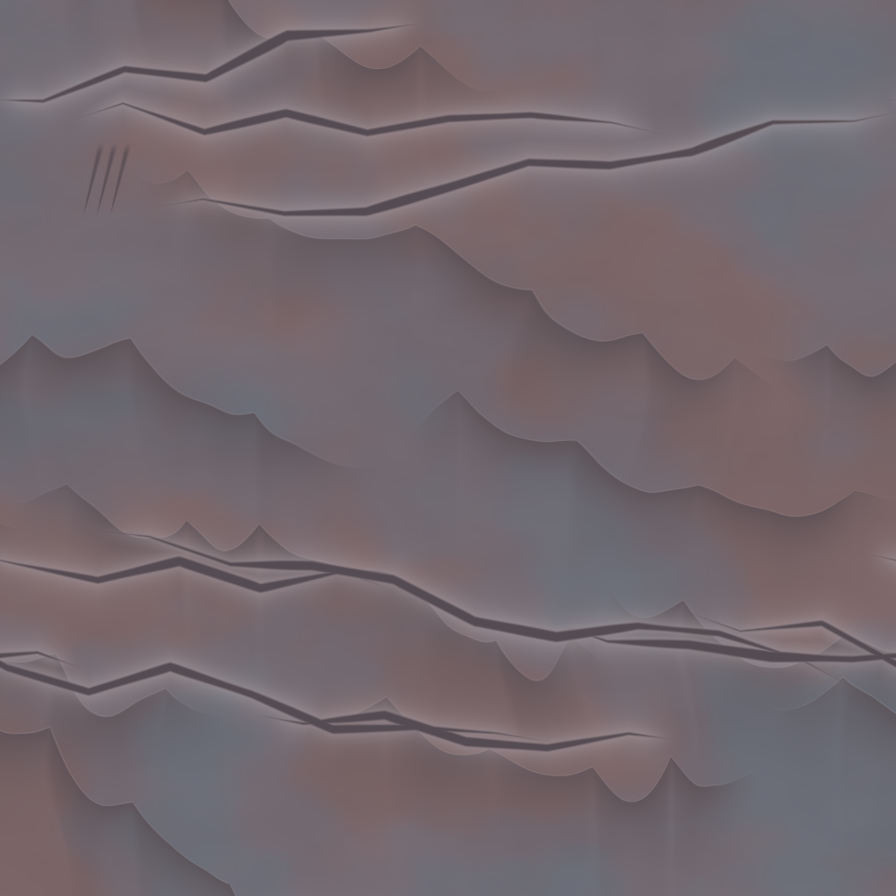
This texture is drawn by a Shadertoy shader. Its source:

```glsl
// Weathered mauve stone: soft blue and rust mottling, scalloped ledges that
// cast shadows below them, and jagged tapering cracks with pale worn rims.
// Ledges and cracks are height curves y(x), spread by formulas and repeated.

const vec3 MAUVE = vec3(0.455, 0.415, 0.443);
const vec3 SLATE = vec3(0.420, 0.430, 0.470);
const vec3 RUST = vec3(0.485, 0.397, 0.405);
const vec3 SHADOW = vec3(0.335, 0.295, 0.315);
const vec3 CRACK = vec3(0.335, 0.295, 0.320);
const vec3 RIM = vec3(0.660, 0.620, 0.640);

float hash(vec2 p) {
    p = fract(p * vec2(0.1031, 0.1030));
    p += dot(p, p.yx + 33.33);
    return fract((p.x + p.y) * p.x);
}

float noise(vec2 p) {
    vec2 cell = floor(p), f = fract(p);
    f = f * f * (3.0 - 2.0 * f);
    vec2 right = vec2(1.0, 0.0);
    return mix(mix(hash(cell), hash(cell + right), f.x),
               mix(hash(cell + right.yx), hash(cell + 1.0), f.x), f.y);
}

float fbm(vec2 p) {
    float sum = 0.0, amp = 0.55;
    for (int i = 0; i < 4; i++) {
        sum += amp * noise(p);
        p = mat2(1.6, 1.2, -1.2, 1.6) * p + 7.3;
        amp *= 0.48;
    }
    return sum;
}

// Offset from a centre on a canvas that wraps around
vec2 wrapOffset(vec2 p, vec2 centre) {
    return fract(p - centre + 0.5) - 0.5;
}

// One inside the span, fading to zero at both ends
float spanFade(float x, float halfLength, float inner) {
    return 1.0 - smoothstep(halfLength * inner, halfLength, abs(x));
}

// Straight segments of random height
float jaggedCurve(float x, float slope, float seed) {
    float t = x * 11.0 + 40.0, i = floor(t);
    float bend = mix(hash(vec2(i, seed)), hash(vec2(i + 1.0, seed)), fract(t));
    return slope * x + 0.05 * (bend - 0.5);
}

// Rounded lobes hanging from a wandering line
float lobedCurve(float x, float slope, float seed) {
    float wander = noise(vec2(x * 5.0 + 20.0, seed)) - 0.5;
    float t = x * 8.0 + 30.0 + 0.9 * noise(vec2(x * 6.0 + 50.0, seed));
    float lobe = mix(0.012, 0.045, hash(vec2(floor(t), seed)));
    float chips = noise(vec2(x * 32.0 + 70.0, seed)) - 0.5;
    return slope * x + 0.09 * wander - lobe * sin(3.14159 * fract(t)) + 0.008 * chips;
}

// x: shadow below the ledge, y: thin light edge
vec2 ledge(vec2 q, float halfLength, float slope, float seed, float pixel) {
    const float e = 0.007;
    float rise = (lobedCurve(q.x + e, slope, seed) - lobedCurve(q.x - e, slope, seed)) / (2.0 * e);
    float d = (q.y - lobedCurve(q.x, slope, seed)) / sqrt(1.0 + rise * rise);
    float fade = spanFade(q.x, halfLength, 0.6);
    float below = 1.0 - smoothstep(-pixel, pixel, d);
    float edge = 1.0 - smoothstep(0.0, 1.5 * pixel, abs(d));
    return fade * vec2(below * exp(min(d, 0.0) / 0.034), edge);
}

// x: dark groove, y: pale glow around it
vec2 crack(vec2 q, float halfLength, float slope, float seed, float pixel) {
    const float e = 0.006;
    float rise = (jaggedCurve(q.x + e, slope, seed) - jaggedCurve(q.x - e, slope, seed)) / (2.0 * e);
    float d = abs(q.y - jaggedCurve(q.x, slope, seed)) / sqrt(1.0 + rise * rise);
    float fade = spanFade(q.x, halfLength, 0.3);
    float width = 0.0055 * fade * mix(0.6, 1.1, noise(vec2(q.x * 14.0 + 30.0, seed)));
    float soft = pixel + 0.0007;
    float groove = 1.0 - smoothstep(width - soft, width + soft, d);
    float ends = spanFade(q.x, halfLength, 0.8);
    return ends * vec2(groove, exp(-max(d - width, 0.0) / 0.013));
}

void mainImage(out vec4 fragColor, in vec2 fragCoord) {
    vec2 p = fragCoord / iResolution.xy;
    float pixel = 1.0 / iResolution.y;

    // Mottled stone
    float tint = fbm(p * vec2(4.5, 5.5) + 3.0) - 0.5;
    vec3 color = mix(MAUVE, SLATE, smoothstep(0.0, 0.22, tint));
    color = mix(color, RUST, smoothstep(0.0, 0.22, -tint));
    color *= 0.965 + 0.07 * fbm(p * vec2(9.0, 16.0) + 19.0);

    // Ledges, warped so that their lobes overhang
    vec2 warped = p + 0.05 * (vec2(noise(p * 7.0), noise(p * 7.0 + 31.0)) - 0.5);
    vec2 relief = vec2(0.0);
    for (int i = 0; i < 7; i++) {
        float k = float(i), steep = 0.5 + 0.5 * cos(2.0944 * k);
        vec2 centre = vec2(fract(0.5 + 0.618 * k), 0.69 - 0.1 * k);
        relief = max(relief, ledge(wrapOffset(warped, centre), 0.27 + 0.1 * steep,
                                   -0.05 - 0.38 * steep, k + 3.0, pixel));
    }
    color = mix(color, SHADOW, 0.72 * relief.x);
    color += 0.05 * relief.y;

    // Cracks: a rising upper group and a falling lower group
    vec2 cut = vec2(0.0);
    for (int i = 0; i < 8; i++) {
        bool upper = i < 3;
        float k = float(upper ? i : i - 3), odd = mod(k, 2.0);
        vec2 centre = upper ? vec2(0.23 + 0.18 * k, 0.925 - 0.055 * k)
                            : vec2(fract(0.2 + 0.33 * k), 0.37 - 0.045 * k);
        float halfLength = upper ? 0.25 + 0.09 * k : 0.24 + 0.2 * odd;
        float slope = upper ? 0.16 - 0.18 * odd : -0.07 - 0.12 * odd;
        cut = max(cut, crack(wrapOffset(p, centre), halfLength, slope, float(i) + 11.0, pixel));
    }
    color = mix(color, RIM, 0.55 * cut.y);

    // Three slanted scratches
    for (int i = 0; i < 3; i++) {
        float t = (p.y - 0.755) / 0.08;
        float d = abs(p.x - 0.092 - 0.015 * float(i) - 0.02 * t);
        float stroke = 1.0 - smoothstep(0.0, 0.001 + 0.004 * clamp(t, 0.0, 1.0), d);
        cut.x = max(cut.x, 0.8 * stroke * smoothstep(0.0, 0.3, t) * (1.0 - smoothstep(0.9, 1.1, t)));
    }
    color = mix(color, CRACK, cut.x);

    fragColor = vec4(color, 1.0);
}
```
